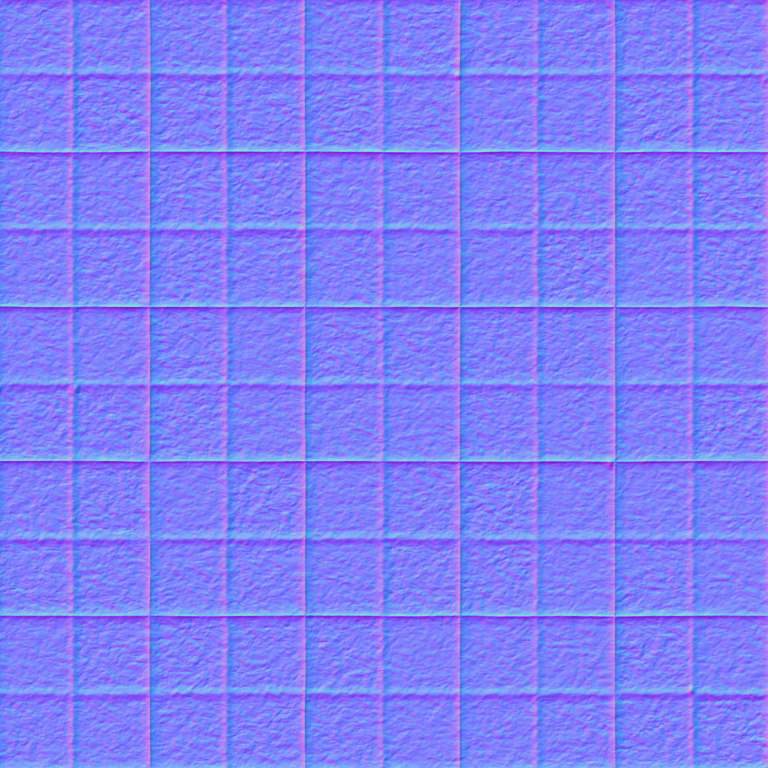
Give the GLSL for this texture map, as a three.js fragment shader.

```glsl
varying vec2 vUv;

#define TILES vec2(9.91, 9.93)    // tiles across and up
#define ORIGIN vec2(0.065, 0.035) // grid offset in tiles
#define GROOVE_DEPTH 0.029
#define MINOR_DEPTH 0.78          // depth of odd grooves relative to even ones
#define SLIT_DEPTH 0.014
#define SLIT_WIDTH 0.016
#define CORNER_DEPTH 0.008
#define WOBBLE 0.018
#define GRAIN 1.25
#define CHIP_CHANCE 0.06
#define SAMPLE_STEP 0.010         // slope sampling distance in tiles

float hash(vec2 p) {
  vec3 q = fract(vec3(p.xyx) * 0.1031);
  q += dot(q, q.yzx + 33.33);
  return fract((q.x + q.y) * q.z);
}

float noise(vec2 p) {
  vec2 i = floor(p), f = fract(p);
  f = f * f * f * (f * (f * 6.0 - 15.0) + 10.0);
  return mix(mix(hash(i), hash(i + vec2(1.0, 0.0)), f.x),
             mix(hash(i + vec2(0.0, 1.0)), hash(i + 1.0), f.x), f.y);
}

// Fine leathery wrinkles, turned between octaves to hide the lattice
float grain(vec2 p) {
  vec2 q = p * vec2(0.85, 1.15) + 40.0;
  q += 0.05 * vec2(noise(q * 5.0), noise(q * 5.0 + 17.0));
  mat2 turn = mat2(0.8, 0.6, -0.6, 0.8);
  float h = 0.009 * noise(turn * q * 10.0 + 95.0);
  h += 0.0075 * noise(q * 17.0 + 5.0);
  h += 0.005 * noise(turn * q * 31.0 + 190.0);
  return h - 0.010 * abs(noise(q * 9.0 + 3.0) - 0.5);
}

// Groove amount: sharp V on even lines, softer trough on odd ones
float groove(float d, float even, float width) {
  float profile = exp(-pow(abs(d) / width, mix(1.8, 1.3, even)));
  return profile * mix(MINOR_DEPTH, 1.0, even);
}

float slit(float d, float even) {
  return even * exp(-d * d / (SLIT_WIDTH * SLIT_WIDTH));
}

float height(vec2 p) {
  // Signed distance to the nearest wavering grid line
  vec2 line = floor(p + 0.5);
  vec2 even = 1.0 - mod(line, 2.0);
  vec2 jitter = vec2(hash(line.xx + 3.0), hash(line.yy + 61.0)) - 0.5;
  vec2 waver = vec2(noise(p.yx * vec2(1.5, 1.0) + 11.0),
                    noise(p * vec2(1.5, 1.0) + 29.0)) - 0.5;
  vec2 ripple = vec2(noise(p.yx * vec2(19.0, 6.0) + 70.0),
                     noise(p * vec2(17.0, 6.0) + 90.0)) - 0.5;
  vec2 d = p - line - WOBBLE * ((jitter + 1.2 * ripple) * (1.0 - even) + 0.7 * waver);

  // Grooves merge at crossings, right-hand slopes are gentler
  float gx = groove(d.x, even.x, d.x > 0.0 ? mix(0.052, 0.072, even.x) : 0.043);
  float gy = groove(d.y, even.y, d.y > 0.0 ? 0.054 : 0.048);
  float wear = mix(0.75, 1.25, noise(p * 5.0 + 50.0));
  float h = -GROOVE_DEPTH * wear * (gx + gy - 0.9 * gx * gy);

  // Rounded tile corners
  vec2 corner = d / 0.075;
  h -= CORNER_DEPTH * exp(-dot(corner, corner));

  // Thin uneven slits along the even lines
  float sx = slit(d.x, even.x) * mix(0.3, 1.1, noise(p.yx * vec2(5.0, 1.0) + 8.0));
  float sy = slit(d.y, even.y) * mix(0.4, 1.2, noise(p * vec2(4.0, 1.0) + 33.0));
  h -= SLIT_DEPTH * max(sx, sy);

  // Surface roughness differs from tile to tile
  vec2 tile = line + step(0.0, d);
  float face = smoothstep(0.0, 0.13, min(abs(d.x), abs(d.y)));
  float rough = mix(0.7, mix(0.8, 1.2, hash(tile + 20.0)), face);
  h += GRAIN * rough * grain(p);

  // Occasional chips beside the crossings
  vec2 shift = vec2(hash(line + 5.0), hash(line + 15.0)) - 0.5;
  vec2 chip = (p - line - 0.14 * shift) / vec2(0.035, 0.045);
  h -= 0.03 * step(hash(line + 80.0), CHIP_CHANCE) * exp(-dot(chip, chip));
  return h;
}

void main() {
  vec2 p = vUv * TILES + ORIGIN;
  vec2 e = vec2(SAMPLE_STEP, 0.0);
  vec2 slope = vec2(height(p + e.xy) - height(p - e.xy),
                    height(p + e.yx) - height(p - e.yx)) / (2.0 * SAMPLE_STEP);

  // Encode the normal with green pointing down
  vec3 normal = normalize(vec3(-slope.x, slope.y, 1.0));
  normal.z -= 0.02;
  gl_FragColor = vec4(normal * 0.5 + 0.5, 1.0);
}
```
